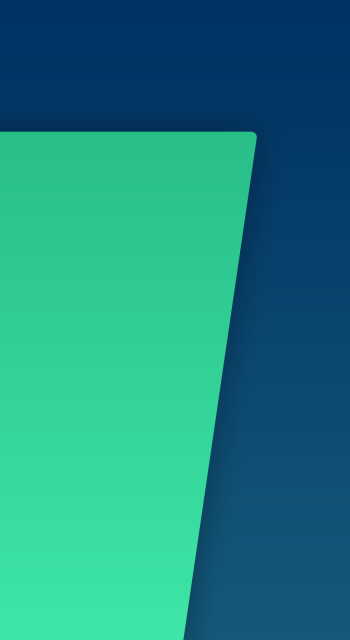
Write a Shadertoy shader that draws this background.

```glsl
// Draws a slanted green panel with a soft shadow on a deep blue gradient.

// Backdrop and panel gradients
const vec3 SKY_TOP      = vec3(0.000, 0.196, 0.388);
const vec3 SKY_BOTTOM   = vec3(0.078, 0.350, 0.475);
const vec3 PANEL_TOP    = vec3(0.157, 0.745, 0.530);
const vec3 PANEL_BOTTOM = vec3(0.243, 0.902, 0.655);

// Panel shape, in units of the canvas height
const float TOP_EDGE      = 0.7943;
const float BASE_RIGHT    = 0.2865; // right edge at the bottom of the canvas
const float EDGE_SLOPE    = 0.1462; // sideways run per unit of height
const float CORNER_RADIUS = 0.0104;

// Shadow
const float SHADOW_REACH   = 0.060;
const float SHADOW_OPACITY = 0.34;

// Signed distances to the top edge and to the slanted right edge
vec2 edgeDistances(vec2 p) {
    float right = (p.x - BASE_RIGHT - EDGE_SLOPE * p.y) / length(vec2(1.0, EDGE_SLOPE));
    return vec2(p.y - TOP_EDGE, right);
}

// Joins the two edges with a rounded corner
float roundedCorner(vec2 edges, float radius) {
    vec2 q = edges + radius;
    return length(max(q, 0.0)) + min(max(q.x, q.y), 0.0) - radius;
}

// Blurred coverage of the panel
float softShadow(vec2 edges) {
    vec2 cover = 1.0 - smoothstep(-SHADOW_REACH, SHADOW_REACH, edges);
    return cover.x * cover.y;
}

void mainImage(out vec4 fragColor, in vec2 fragCoord) {
    vec2 p = fragCoord / iResolution.y;
    float pixel = 1.0 / iResolution.y;
    vec2 edges = edgeDistances(p);

    // Backdrop with the shadow cast on it
    vec3 color = mix(SKY_BOTTOM, SKY_TOP, smoothstep(-0.1, 1.0, p.y) * 0.4 + p.y * 0.6);
    color *= 1.0 - SHADOW_OPACITY * softShadow(edges);

    // Panel
    vec3 panel = mix(PANEL_BOTTOM, PANEL_TOP, clamp(p.y / TOP_EDGE, 0.0, 1.0));
    float dist = roundedCorner(edges, CORNER_RADIUS);
    color = mix(color, panel, clamp(0.5 - dist / pixel, 0.0, 1.0));

    fragColor = vec4(color, 1.0);
}
```
